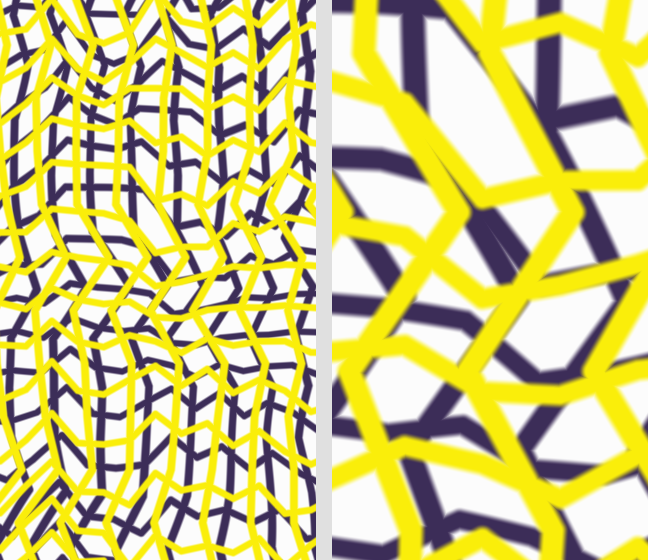
Left: the whole. Right: its middle third, enlarged.
Give the GLSL for this pattern, as a WebGL 2 fragment shader.

```glsl
#version 300 es
precision highp float;
// Draws two overlapping nets of kinked yellow and violet bands on white.

uniform vec2 u_resolution;
out vec4 outColor;

const vec3 PAPER = vec3(0.99);
const vec3 YELLOW = vec3(0.98, 0.935, 0.04);
const vec3 VIOLET = vec3(0.237, 0.175, 0.347);

// Lengths are fractions of the canvas width.
const float SPACING = 0.132;      // gap between neighbouring bands
const float COLUMN_STEP = 0.168;  // distance between kinks along a column
const float ROW_STEP = 0.082;     // distance between kinks along a row
const float COLUMN_HALF = 0.0125;
const float ROW_HALF = 0.0108;
const float SOFTNESS = 0.0042;
const float ZIGZAG = 0.042;       // regular sway of the columns
const float COLUMN_JITTER = 0.17;
const float ROW_JITTER = 0.17;
const float ROW_SLOPE = 0.24;     // long rises and falls of the rows
const vec2 NET_SHIFT = vec2(0.046, -0.080);
const float SHIFT_DRIFT = 0.05;

vec2 randomGradient(vec2 cell) {
    vec3 q = fract(cell.xyx * vec3(0.1031, 0.1030, 0.0973));
    q += dot(q, q.yzx + 33.33);
    float angle = 6.2832 * fract((q.x + q.y) * q.z);
    return vec2(cos(angle), sin(angle));
}

float gradientNoise(vec2 p) {
    vec2 i = floor(p), f = p - i;
    vec2 w = f * f * f * (f * (f * 6.0 - 15.0) + 10.0);
    vec2 e = vec2(0.0, 1.0);
    float bottom = mix(dot(randomGradient(i), f),
                       dot(randomGradient(i + e.yx), f - e.yx), w.x);
    float top = mix(dot(randomGradient(i + e.xy), f - e.xy),
                    dot(randomGradient(i + e.yy), f - e.yy), w.x);
    return mix(bottom, top, w.y);
}

float segmentDistance(vec2 p, vec2 a, vec2 b) {
    vec2 ab = b - a;
    return length(p - a - ab * clamp(dot(p - a, ab) / dot(ab, ab), 0.0, 1.0));
}

// Columns sway left and right, and calm down towards the top.
vec2 columnKnot(float column, float knot) {
    float y = (knot - 0.3) * COLUMN_STEP;
    float wildness = 1.0 - 0.6 * smoothstep(1.2, 1.5, y);
    float sway = 1.0 - 2.0 * mod(knot, 2.0);
    float jitter = gradientNoise(vec2(column * 0.16 + 3.4, knot * 0.77 + 8.2));
    float x = column * SPACING + wildness * (ZIGZAG * sway + COLUMN_JITTER * jitter);
    return vec2(x, y);
}

// Rows are jagged and slanted, and flatten in a belt towards the right.
vec2 rowKnot(float row, float knot) {
    vec2 home = vec2(knot * ROW_STEP, row * SPACING);
    float belt = 1.0 - smoothstep(0.08, 0.3, abs(home.y - 0.85));
    float wildness = 1.0 - belt * mix(0.3, 0.8, smoothstep(0.3, 0.8, home.x));
    float jitter = gradientNoise(vec2(knot * 0.71 + 15.3, row * 0.16 + 5.6));
    float slope = gradientNoise(vec2(knot * 0.24 + 31.7, row * 0.19 + 12.4));
    home.y += wildness * (ROW_JITTER * jitter + ROW_SLOPE * slope);
    return home;
}

// Signed distance to the nearest band of the whole net.
float netDistance(vec2 p) {
    vec2 line = floor(p / SPACING + 0.5);
    float columnCell = floor(p.y / COLUMN_STEP + 0.3);
    float rowCell = floor(p.x / ROW_STEP);
    float columns = 1.0, rows = 1.0;
    for (int i = -3; i <= 3; i++) {
        for (int j = -1; j <= 1; j++) {
            float column = line.x + float(i), row = line.y + float(i);
            float ck = columnCell + float(j), rk = rowCell + float(j);
            columns = min(columns, segmentDistance(p,
                columnKnot(column, ck), columnKnot(column, ck + 1.0)));
            rows = min(rows, segmentDistance(p,
                rowKnot(row, rk), rowKnot(row, rk + 1.0)));
        }
    }
    return min(columns - COLUMN_HALF, rows - ROW_HALF);
}

float coverage(float d) {
    return 1.0 - smoothstep(-SOFTNESS, SOFTNESS, d);
}

void main() {
    vec2 p = gl_FragCoord.xy / u_resolution.x;

    // The lower net repeats the upper one with a slowly drifting shift.
    vec2 drift = vec2(gradientNoise(p * 1.6 + 21.0), gradientNoise(p * 1.6 + 47.0));
    vec2 shift = NET_SHIFT + SHIFT_DRIFT * drift;

    vec3 color = mix(PAPER, VIOLET, coverage(netDistance(p - shift)));
    color = mix(color, YELLOW, coverage(netDistance(p)));
    outColor = vec4(color, 1.0);
}
```
